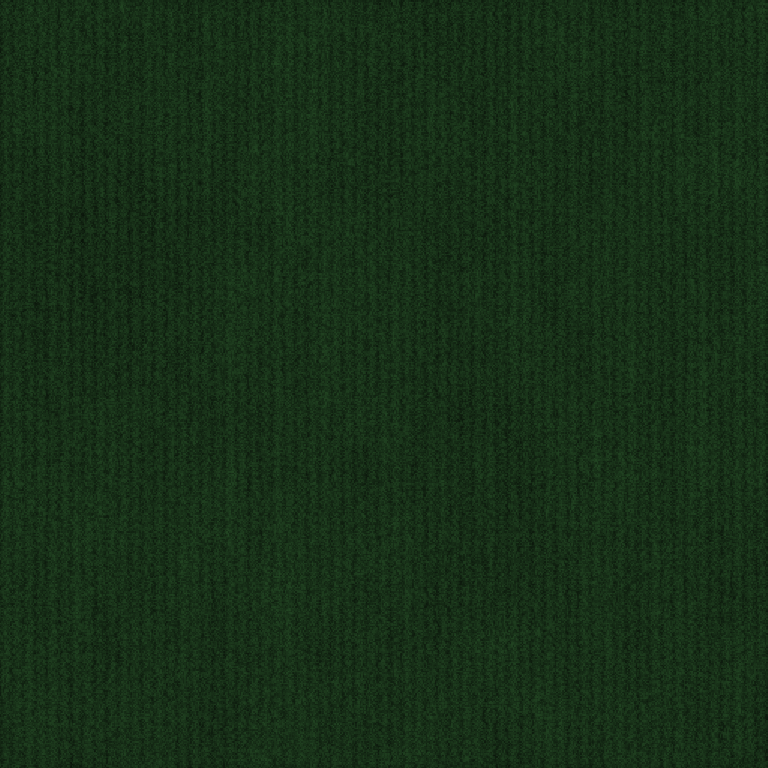
This texture is drawn by a WebGL 1 fragment shader. Its source:

```glsl
precision highp float;

// Dark green corduroy: narrow vertical ribs half hidden by crisp grain.
// A cosine rib profile with ragged, uneven grooves is mixed with slanted
// fibres, strong fine grain, blotchy wear and a slight darkening at the rim.

uniform vec2 u_resolution;

const vec3 CLOTH_COLOR = vec3(0.091, 0.186, 0.092);
const float RIB_COUNT = 65.0;      // ribs across the canvas
const float RIB_DEPTH = 0.07;      // light and dark swing of a rib
const float GROOVE_DEPTH = 0.08;   // extra shade in the groove
const float GROOVE_WIDTH = 0.20;   // half width, in ribs
const float RIB_WOBBLE = 0.40;     // raggedness of the rib edges, in ribs
const float RIB_VARIATION = 0.09;  // tone change from rib to rib
const float FIBRE_SLANT = 0.7;     // lean of the fibres on each rib side
const float FIBRE_AMOUNT = 0.22;
const float FIBRE_SCALE = 300.0;
const float GRAIN_AMOUNT = 0.49;
const float GRAIN_SCALE = 512.0;
const float WEAR_AMOUNT = 0.16;
const float RIM_SHADE = 0.06;
const float RIM_WIDTH = 0.012;

float hash(vec2 p) {
  vec3 q = fract(vec3(p.xyx) * 0.1031);
  q += dot(q, q.yzx + 33.33);
  return fract((q.x + q.y) * q.z);
}

float noise(vec2 p) {
  vec2 cell = floor(p);
  vec2 f = fract(p);
  f = f * f * (3.0 - 2.0 * f);
  float low = mix(hash(cell), hash(cell + vec2(1.0, 0.0)), f.x);
  float high = mix(hash(cell + vec2(0.0, 1.0)), hash(cell + 1.0), f.x);
  return mix(low, high, f.y);
}

// Noise centred on zero
float signedNoise(vec2 p) {
  return noise(p) - 0.5;
}

// Rounded rib with a shaded groove at each border, uneven along its length
float ribTone(vec2 uv) {
  float wobble = RIB_WOBBLE * signedNoise(uv * vec2(190.0, 260.0) + 7.0);
  float x = uv.x * RIB_COUNT + wobble;
  float fromCentre = abs(fract(x) - 0.5);
  float crest = RIB_DEPTH * cos(6.28318 * fromCentre);
  float groove = smoothstep(0.5 - GROOVE_WIDTH, 0.5, fromCentre);
  float strength = 0.5 + noise(uv * vec2(RIB_COUNT, 24.0) + 19.0);
  float variation = RIB_VARIATION * signedNoise(vec2(floor(x) * 3.0, uv.y * 5.0));
  return crest - GROOVE_DEPTH * groove * strength + variation;
}

// Short fibres that lean away from the middle of each rib
float fibreTone(vec2 uv) {
  float fromCentre = abs(fract(uv.x * RIB_COUNT) - 0.5) / RIB_COUNT;
  vec2 slanted = vec2(uv.x, uv.y + FIBRE_SLANT * fromCentre);
  return FIBRE_AMOUNT * signedNoise(slanted * FIBRE_SCALE + 31.0);
}

// Crisp single specks of pile
float grainTone(vec2 uv) {
  return GRAIN_AMOUNT * (hash(floor(uv * GRAIN_SCALE)) - 0.5);
}

// Broad patches of rubbed and darker pile
float wearTone(vec2 uv) {
  float broad = signedNoise(uv * vec2(5.0, 3.0) + 3.0);
  float patches = signedNoise(uv * vec2(21.0, 13.0) + 11.0);
  return WEAR_AMOUNT * (0.5 * broad + 0.5 * patches);
}

void main() {
  vec2 uv = gl_FragCoord.xy / u_resolution;

  float tone = 1.0 + ribTone(uv) + fibreTone(uv) + grainTone(uv) + wearTone(uv);

  // Rim shading
  vec2 edge = min(uv, 1.0 - uv);
  tone *= 1.0 - RIM_SHADE * (1.0 - smoothstep(0.0, RIM_WIDTH, min(edge.x, edge.y)));

  gl_FragColor = vec4(CLOTH_COLOR * tone, 1.0);
}
```
